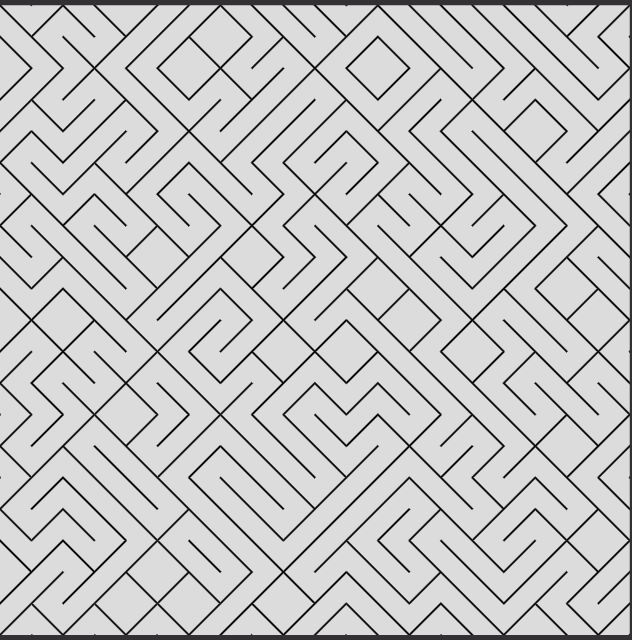
Reproduce this pattern procedurally as a Shadertoy shader.

```glsl
// Draws a maze of random diagonal strokes on a square grid, with a thin dark frame.

const vec3  PAPER      = vec3(0.863);
const vec3  INK        = vec3(0.035);
const vec3  FRAME      = vec3(0.20, 0.19, 0.20);
const float CELL       = 0.0492;   // grid pitch, in canvas heights
const float GRID_CELLS = 20.0;     // cells along each side
const float BASE       = 0.0078;   // height of the lower frame bar
const float STROKE     = 0.0030;   // stroke width, in canvas heights
const float LEAN       = 0.5;      // share of strokes rising to the right
const float SOFTNESS   = 1.15;     // edge width, in output pixels

float hash(vec2 p) {
    return fract(sin(dot(p, vec2(127.1, 311.7))) * 43758.5453);
}

// Coverage of a shape from its signed distance
float coverage(float dist, float edge) {
    return clamp(0.5 - dist / edge, 0.0, 1.0);
}

// Signed distance to the stroke across one cell, q measured from its centre
float strokeDistance(vec2 q, float slope) {
    vec2 along = vec2(1.0, slope) * sqrt(0.5);
    vec2 local = abs(vec2(dot(q, along), dot(q, vec2(-along.y, along.x))));
    vec2 halfSize = vec2(CELL * sqrt(0.5) + 0.25 * STROKE, 0.5 * STROKE);
    vec2 outside = local - halfSize;
    return max(outside.x, outside.y);
}

// Nearest stroke, including those whose ends reach in from neighbouring cells
float mazeDistance(vec2 p) {
    vec2 home = floor(p / CELL);
    float nearest = 1.0;
    for (int y = -1; y <= 1; y++) {
        for (int x = -1; x <= 1; x++) {
            vec2 cell = home + vec2(x, y);
            float slope = hash(cell + 3.0) < LEAN ? 1.0 : -1.0;
            nearest = min(nearest, strokeDistance(p - (cell + 0.5) * CELL, slope));
        }
    }
    return nearest;
}

void mainImage(out vec4 fragColor, in vec2 fragCoord) {
    float pixel = 1.0 / iResolution.y;
    vec2 p = fragCoord * pixel - vec2(0.0, BASE);

    // Strokes on paper
    vec3 color = mix(PAPER, INK, coverage(mazeDistance(p), SOFTNESS * pixel));

    // Frame beyond the grid: below, above and at the right
    float side = CELL * GRID_CELLS;
    float inside = min(min(p.y, side - p.y), side - p.x);
    color = mix(color, FRAME, coverage(inside, pixel));

    fragColor = vec4(color, 1.0);
}
```
